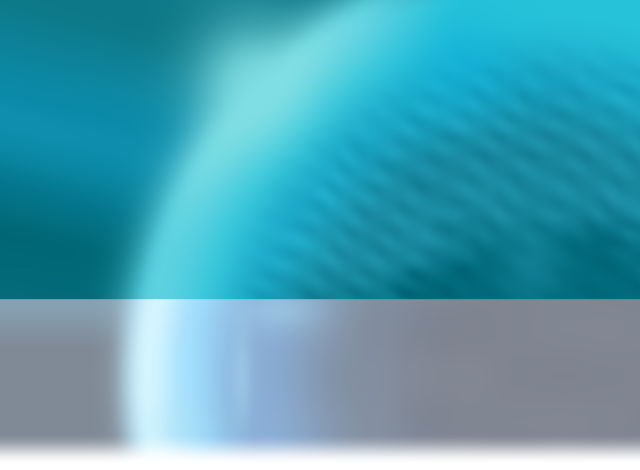
This background is drawn by a Shadertoy shader. Its source:

```glsl
// A blurred teal globe with a glowing rim, crossed by a pale frosted band at the foot.
// Depth inside one large circle drives the colour ramps; soft lobes, slanted ripples
// and value noise add the finer light, and the bottom edge fades to white.

const float ASPECT = 1.3617;                // layout width in units of height
const vec2  GLOBE_CENTER = vec2(1.167, 0.202);
const float GLOBE_RADIUS = 0.851;
const float BAND_TOP = 0.3635;
const float FADE_LOW = 0.012;
const float FADE_HIGH = 0.078;
const vec2  RIPPLE_PERIOD = vec2(0.085, 0.056);
const float RIPPLE_STRENGTH = 0.035;

const vec3 SKY_TOP   = vec3(0.05, 0.47, 0.53);
const vec3 SKY_BLUE  = vec3(0.05, 0.55, 0.67);
const vec3 SKY_LOW   = vec3(0.00, 0.41, 0.47);
const vec3 RIM_PALE  = vec3(0.50, 0.87, 0.89);
const vec3 RIM_CYAN  = vec3(0.36, 0.82, 0.88);
const vec3 SEA_CYAN  = vec3(0.15, 0.76, 0.85);
const vec3 SEA_BLUE  = vec3(0.10, 0.65, 0.77);
const vec3 SEA_TEAL  = vec3(0.10, 0.54, 0.63);
const vec3 SEA_DEEP  = vec3(0.00, 0.41, 0.48);
const vec3 AZURE     = vec3(0.06, 0.70, 0.86);
const vec3 MIST      = vec3(0.53, 0.63, 0.70);
const vec3 SLATE     = vec3(0.50, 0.54, 0.59);
const vec3 ICE       = vec3(0.83, 0.96, 1.00);
const vec3 BAND_SKY  = vec3(0.60, 0.85, 0.98);
const vec3 BAND_BLUE = vec3(0.54, 0.68, 0.84);
const vec3 BAND_GREY = vec3(0.51, 0.56, 0.63);
const vec3 BAND_DUSK = vec3(0.50, 0.52, 0.57);

float hash(vec2 cell) {
    vec3 h = fract(vec3(cell.xyx) * 0.1031);
    h += dot(h, h.yzx + 33.33);
    return fract((h.x + h.y) * h.z);
}

float noise(vec2 p) {
    vec2 i = floor(p), f = fract(p);
    f = f * f * (3.0 - 2.0 * f);
    return mix(mix(hash(i), hash(i + vec2(1, 0)), f.x),
               mix(hash(i + vec2(0, 1)), hash(i + vec2(1, 1)), f.x), f.y);
}

// Soft elliptical spot, 1 at its centre
float lobe(vec2 p, vec2 center, vec2 size) {
    vec2 q = (p - center) / size;
    return exp(-dot(q, q));
}

// Bell around the rim with separate outer and inner widths
float rimGlow(float depth, float outer, float inner) {
    float x = depth / (depth < 0.0 ? outer : inner);
    return exp(-x * x);
}

// Dotted slanted waves
float ripples(vec2 p) {
    vec2 q = vec2(0.85 * p.x - 0.53 * p.y, 0.53 * p.x + 0.85 * p.y);
    q += 0.025 * (vec2(noise(p * 9.0), noise(p * 9.0 + 40.0)) - 0.5);
    vec2 wave = sin(6.2832 * q / RIPPLE_PERIOD);
    return 0.55 * wave.y + 0.3 * wave.x * wave.y + 1.2 * (noise(q * vec2(7.0, 20.0)) - 0.5);
}

vec3 upperScene(vec2 p, float depth) {
    // Sky in slightly falling streaks
    float s = p.y + 0.25 * p.x;
    vec3 sky = mix(SKY_LOW, SKY_BLUE, smoothstep(0.50, 0.74, s));
    sky = mix(sky, SKY_TOP, smoothstep(0.78, 1.04, s));
    sky += 0.025 * (noise(vec2(p.x * 2.0, s * 16.0)) - 0.5);

    // Globe from bright shallows to dark depth
    vec3 sea = mix(SEA_CYAN, SEA_BLUE, smoothstep(0.08, 0.23, depth));
    sea = mix(sea, SEA_TEAL, smoothstep(0.20, 0.38, depth));
    float coast = 0.07 * (noise(p * 15.0) - 0.5);
    float land = lobe(p, vec2(1.13, 0.44), vec2(0.07, 0.11));
    sea = mix(sea, SEA_DEEP, smoothstep(0.44, 0.58, depth + coast) * (1.0 - 0.6 * land));
    sea = mix(sea, SEA_DEEP, 0.6 * lobe(p, vec2(0.85, 0.36), vec2(0.22, 0.06)));
    sea = mix(sea, AZURE, 0.6 * lobe(p, vec2(0.97, 0.87), vec2(0.12, 0.10)));
    float rippleMask = smoothstep(0.10, 0.28, depth) * (1.0 - 0.7 * smoothstep(0.50, 0.62, depth));
    sea += RIPPLE_STRENGTH * rippleMask * ripples(p) * vec3(0.6, 1.0, 1.0);

    // Glowing rim, widest at the upper left
    vec3 color = mix(sky, sea, smoothstep(-0.06, 0.03, depth));
    float glow = rimGlow(depth, 0.072, 0.105) * (1.0 - smoothstep(0.76, 1.0, p.x));
    float flare = 0.85 * lobe(p, vec2(0.53, 0.83), vec2(0.12, 0.13));
    vec3 rim = mix(RIM_CYAN, RIM_PALE, smoothstep(0.45, 0.78, p.y) * (1.0 - smoothstep(0.6, 0.85, p.x)));
    return mix(color, rim, 1.0 - (1.0 - glow) * (1.0 - flare));
}

vec3 frostedBand(vec2 p, float depth) {
    vec3 outside = mix(SLATE, MIST, smoothstep(0.25, 0.36, p.y));
    vec3 inside = mix(BAND_SKY, BAND_BLUE, smoothstep(0.08, 0.22, depth));
    inside = mix(inside, BAND_GREY, smoothstep(0.22, 0.46, depth));
    inside = mix(inside, BAND_DUSK, smoothstep(0.42, 0.65, depth));
    inside += 0.02 * (noise(p * 10.0) - 0.5);
    vec3 color = mix(outside, inside, smoothstep(-0.09, 0.02, depth));
    color = mix(color, ICE, rimGlow(depth, 0.055, 0.062));

    // Pale wisps inside the rim
    float wisps = lobe(p, vec2(0.515, 0.20), vec2(0.022, 0.11))
                + lobe(p, vec2(0.60, 0.34), vec2(0.09, 0.045))
                + lobe(p, vec2(0.38, 0.09), vec2(0.06, 0.06));
    return mix(color, vec3(0.68, 0.88, 0.95), 0.4 * min(wisps, 1.0));
}

void mainImage(out vec4 fragColor, in vec2 fragCoord) {
    vec2 p = fragCoord / iResolution.xy * vec2(ASPECT, 1.0);
    float depth = GLOBE_RADIUS - length(p - GLOBE_CENTER);
    float soft = 0.7 / iResolution.y;
    float above = smoothstep(BAND_TOP - soft, BAND_TOP + soft, p.y);
    vec3 color = mix(frostedBand(p, depth), upperScene(p, depth), above);
    color = mix(vec3(1.0), color, smoothstep(FADE_LOW, FADE_HIGH, p.y));
    fragColor = vec4(clamp(color, 0.0, 1.0), 1.0);
}
```
